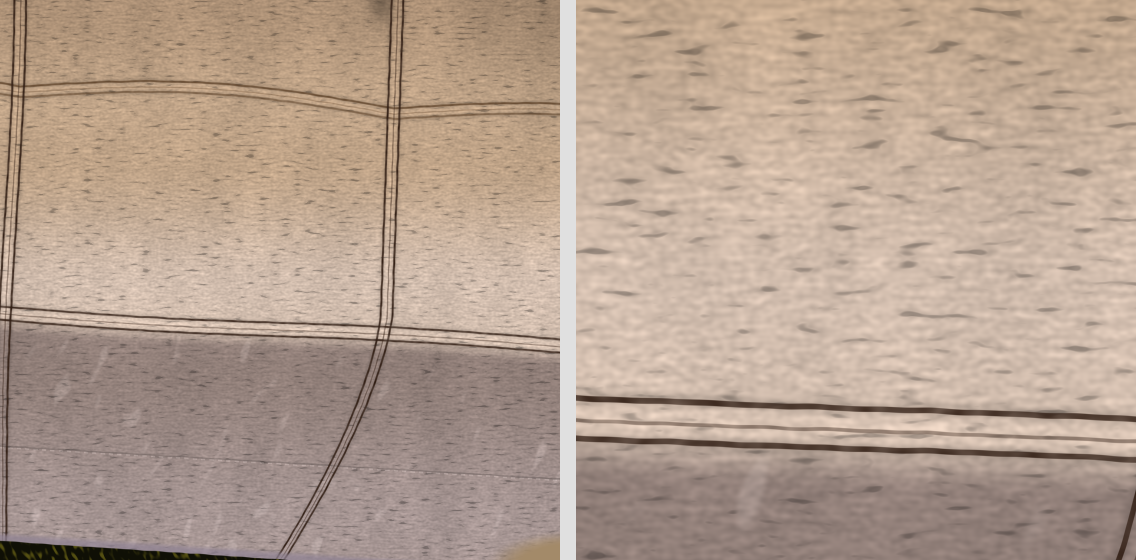
Left, the full canvas; right, a detail of the centre.
Reproduce this texture procedurally as a WebGL 1 fragment shader.

```glsl
precision highp float;
// Slubbed linen upholstery, sunlit above and shaded below, with a grid of
// triple-stitched seams. Curved seam distances are laid over a vertical colour
// ramp; stretched gradient noise gives the weave, stains and thread wobble.

uniform vec2 u_resolution;

#define SEAM_HALF 0.0104      // centre to outer stitch line
#define LINE_HALF 0.0017      // half thickness of a stitch line
#define PANEL_WIDTH 0.667     // distance between upright seams
#define PANEL_START 0.036     // left edge of the first full panel
#define ARCH_HEIGHT 0.026     // rise of the upper seam in each panel
#define SLUB_STRENGTH 0.15
#define GRAIN_STRENGTH 0.13
#define STAIN_STRENGTH 0.07
#define STITCH_DARK vec3(0.20, 0.125, 0.085)
#define STITCH_TAN vec3(0.36, 0.25, 0.15)

vec2 hashGradient(vec2 cell) {
  vec3 p = fract(cell.xyx * vec3(0.1031, 0.1030, 0.0973));
  p += dot(p, p.yzx + 33.33);
  return fract((p.xx + p.yz) * p.zy) * 2.0 - 1.0;
}

float gradientNoise(vec2 p) {
  vec2 i = floor(p), f = fract(p);
  vec2 u = f * f * f * (f * (f * 6.0 - 15.0) + 10.0);
  float a = dot(hashGradient(i), f);
  float b = dot(hashGradient(i + vec2(1, 0)), f - vec2(1, 0));
  float c = dot(hashGradient(i + vec2(0, 1)), f - vec2(0, 1));
  float d = dot(hashGradient(i + vec2(1, 1)), f - vec2(1, 1));
  return mix(mix(a, b, u.x), mix(c, d, u.x), u.y);
}

float stroke(float d, float halfWidth, float aa) {
  return 1.0 - smoothstep(halfWidth - aa, halfWidth + aa, abs(d));
}

// Two outer stitch lines and a fainter one between them.
float stitches(float d, float halfWidth, float aa) {
  float outer = stroke(abs(d) - halfWidth, LINE_HALF, aa);
  float inner = stroke(d - 0.1 * halfWidth, LINE_HALF * 0.65, aa);
  return max(outer, 0.55 * inner);
}

// Raised pale fold with a soft crease on either side.
vec3 foldShade(vec3 color, float d, float halfWidth) {
  float crease = exp(-pow((abs(d) - halfWidth) / 0.005, 2.0));
  float fold = 1.0 - smoothstep(halfWidth * 0.6, halfWidth, abs(d));
  return color * (1.0 - 0.13 * crease + 0.05 * fold);
}

// Centre of an upright seam: 0 is the left one, 1 the sharply bent one.
float uprightSeam(float index, float t) {
  float left = PANEL_START - 0.032 * smoothstep(0.0, 0.75, t);
  float right = 0.71 - 0.035 * t - 0.6 * pow(max(t - 0.56, 0.0), 1.5);
  return mix(left, right, index);
}

vec3 clothColor(float x, float t, float belowSeam) {
  vec3 lit = mix(vec3(0.68, 0.57, 0.465), vec3(0.75, 0.64, 0.53), smoothstep(0.0, 0.2, t));
  lit = mix(lit, vec3(0.82, 0.74, 0.68), smoothstep(0.28, 0.52, t));
  lit *= 1.0 - 0.10 * smoothstep(0.7, 1.0, x) * (1.0 - smoothstep(0.0, 0.3, t));
  vec3 shade = mix(vec3(0.565, 0.495, 0.47), vec3(0.65, 0.585, 0.575), smoothstep(0.64, 0.95, t));
  return mix(lit, shade, smoothstep(0.003, 0.038, belowSeam));
}

void main() {
  vec2 uv = gl_FragCoord.xy / u_resolution;
  float x = uv.x, t = 1.0 - uv.y;
  float aa = 0.8 / min(u_resolution.x, u_resolution.y);
  float wobble = 0.0012 * gradientNoise(uv * 45.0);

  // Level seams
  float arch = ARCH_HEIGHT * sin(3.14159 * fract((x - PANEL_START) / PANEL_WIDTH));
  float upper = t - (0.162 + 0.0585 * x - arch) + wobble;
  float lower = t - (0.559 + 0.059 * x + 0.004 * sin(6.28318 * x)) + wobble;
  float thread = t - (0.799 + 0.059 * x) + wobble;

  // Cloth: slubs, fine grain, cloudy stains and faint slanted wear
  vec3 color = clothColor(x, t, lower);
  float shaded = smoothstep(0.0, 0.03, lower);
  float slub = gradientNoise(uv * vec2(48.0, 210.0));
  float grain = gradientNoise(uv * vec2(170.0, 260.0) + 9.0);
  float stain = gradientNoise(uv * vec2(11.0, 4.0) + 3.0) + 0.6 * gradientNoise(uv * 17.0);
  float wear = gradientNoise(vec2(x * 40.0 - uv.y * 16.0, uv.y * 18.0));
  color *= 1.0 + SLUB_STRENGTH * slub + GRAIN_STRENGTH * grain + STAIN_STRENGTH * stain;
  color *= 1.0 - 0.22 * smoothstep(0.22, 0.5, -slub + 0.25 * grain);
  color += 0.07 * shaded * smoothstep(0.25, 0.5, wear);
  color *= 1.0 - 0.3 * exp(-dot((vec2(x, t) - vec2(0.68, 0.0)) * vec2(45, 25),
                                (vec2(x, t) - vec2(0.68, 0.0)) * vec2(45, 25)));
  vec2 corner = (vec2(x, t) - vec2(1.02, 1.01)) * vec2(7.0, 17.0);
  color = mix(color, vec3(0.64, 0.54, 0.41), smoothstep(1.1, 0.6, length(corner)));

  // Stitching, upright seams over level ones
  float uneven = 0.85 + 0.35 * gradientNoise(uv * 90.0);
  color = foldShade(color, upper, 0.0095);
  color = foldShade(color, lower, 0.012);
  float fade = mix(0.85, 0.6, smoothstep(0.0, 0.02, upper + 0.01));
  color = mix(color, STITCH_TAN, stitches(upper, 0.0095, aa) * uneven * fade);
  color = mix(color, STITCH_DARK, stitches(lower, 0.012, aa) * uneven * 0.9);
  float dash = smoothstep(-0.2, 0.2, sin(x * 420.0));
  color += 0.09 * dash * stroke(thread, 0.0013, aa);
  color *= 1.0 - 0.17 * stroke(thread + 0.0025, 0.0013, aa);
  float halfWidth = SEAM_HALF * mix(1.0, 0.68, smoothstep(0.5, 1.0, t));
  for (int i = 0; i < 2; i++) {
    float d = x - uprightSeam(float(i), t) + wobble;
    color = foldShade(color, d, halfWidth);
    color = mix(color, STITCH_DARK, stitches(d, halfWidth, aa) * uneven);
  }

  // Lavender hem and dark grass under the lower left edge
  float hem = t - (0.966 + 0.066 * x) + wobble;
  color = mix(color, vec3(0.56, 0.51, 0.58), 0.7 * smoothstep(-0.018, -0.006, hem));
  float blades = gradientNoise(vec2(x * 120.0 + uv.y * 40.0, uv.y * 60.0));
  vec3 grass = mix(vec3(0.06, 0.06, 0.02), vec3(0.33, 0.31, 0.07), smoothstep(0.0, 0.5, blades));
  color = mix(color, grass, smoothstep(-aa, aa, hem));

  gl_FragColor = vec4(clamp(color, 0.0, 1.0), 1.0);
}
```
